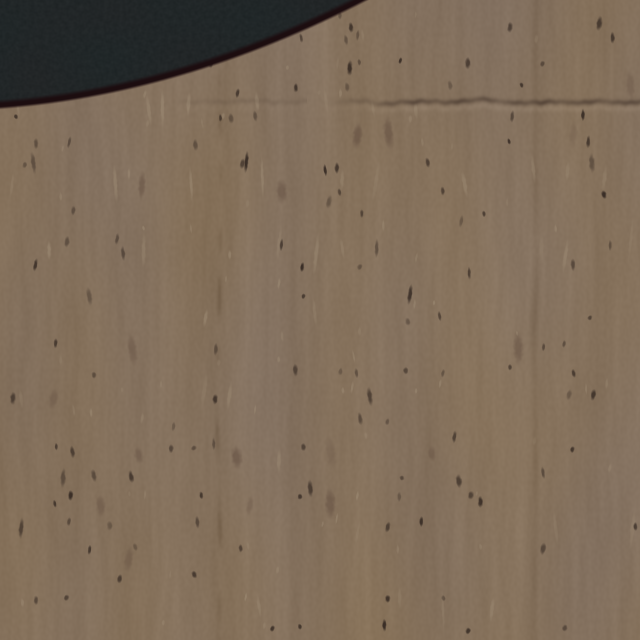
Give the GLSL for this texture, as a three.js fragment shader.

```glsl
// Weathered travertine wall with upright grain, small pits, a crack and a dark curved disc edge.
varying vec2 vUv;

float hash(vec2 p) {
  p = fract(p * vec2(0.1031, 0.1137));
  p += dot(p, p.yx + 33.33);
  return fract((p.x + p.y) * p.x * 17.3);
}

vec2 gradientAt(vec2 cell) {
  float angle = 6.2832 * hash(cell + 7.0);
  return vec2(cos(angle), sin(angle));
}

// Gradient noise, roughly -0.7 to 0.7
float noise(vec2 p) {
  vec2 i = floor(p), f = fract(p);
  vec2 u = f * f * f * (f * (f * 6.0 - 15.0) + 10.0);
  vec2 e = vec2(0.0, 1.0);
  float low = mix(dot(gradientAt(i), f), dot(gradientAt(i + e.yx), f - e.yx), u.x);
  float high = mix(dot(gradientAt(i + e.xy), f - e.xy), dot(gradientAt(i + 1.0), f - 1.0), u.x);
  return mix(low, high, u.y);
}

// Scattered upright flecks, at most one per cell, crowded into some columns
float flecks(vec2 p, vec2 grid, vec2 radius, float chance, float seed) {
  vec2 cell = floor(p * grid);
  vec2 id = cell + seed;
  float columnChance = chance * (0.3 + 1.4 * hash(vec2(cell.x, seed)));
  float present = step(hash(id + 3.7), columnChance);
  vec2 size = radius * mix(vec2(0.6, 0.4), vec2(1.0), vec2(hash(id + 11.3), hash(id + 23.9)));
  vec2 jitter = vec2(hash(id + 41.1), hash(id + 57.7)) - 0.5;
  vec2 room = max(1.0 / grid - 2.6 * radius, 0.0);
  vec2 d = p - (cell + 0.5) / grid - jitter * room;
  d.x += d.y * (hash(id + 71.3) - 0.5) * 0.35;
  d.x += 0.3 * size.x * noise(p * 160.0);
  float strength = mix(0.35, 1.0, hash(id + 89.2));
  return present * strength * (1.0 - smoothstep(0.35, 1.2, length(d / size)));
}

vec3 stone(vec2 p) {
  // Upright bands, blotches and fine grain
  float sway = 0.006 * noise(vec2(p.x * 4.0, p.y * 5.0));
  float x = p.x + sway;
  float bands = noise(vec2(x * 13.0, p.y * 1.2)) + 0.7 * noise(vec2(x * 38.0, p.y * 2.5 + 9.0));
  float streaks = noise(vec2(x * 95.0, p.y * 9.0));
  float grain = noise(p * vec2(190.0, 120.0));
  float warmth = noise(p * vec2(6.0, 2.2) + 20.0) + 0.3 * (0.5 - p.y);
  vec3 color = vec3(0.522, 0.445, 0.365);
  color += 0.025 * bands + 0.018 * streaks + 0.014 * grain;
  color += warmth * vec3(0.008, -0.003, -0.035);

  // Two faint upright seams
  float leftSeam = exp(-pow((x - 0.342) / 0.004, 2.0));
  float rightSeam = exp(-pow((x - 0.836) / 0.006, 2.0));
  color -= 0.055 * leftSeam * smoothstep(-0.2, 0.4, noise(vec2(3.0, p.y * 14.0)));
  color -= 0.035 * rightSeam * (0.8 + noise(vec2(8.0, p.y * 9.0)));

  // Pale mineral flecks
  float pale = flecks(p, vec2(21.0, 9.0), vec2(0.004, 0.032), 0.20, 130.0);
  pale += flecks(p, vec2(33.0, 24.0), vec2(0.003, 0.010), 0.10, 210.0);
  color = mix(color, vec3(0.62, 0.55, 0.46), 0.55 * pale);

  // Shallow hollows, then deeper pits
  float hollows = flecks(p, vec2(17.0, 12.0), vec2(0.009, 0.026), 0.09, 310.0);
  color = mix(color, vec3(0.36, 0.28, 0.23), 0.5 * hollows);
  float pits = flecks(p, vec2(31.0, 25.0), vec2(0.0045, 0.010), 0.13, 420.0);
  pits = max(pits, flecks(p, vec2(23.0, 14.0), vec2(0.0048, 0.017), 0.11, 530.0));
  color = mix(color, vec3(0.17, 0.13, 0.11), 0.85 * pits);

  // Level crack, fading out to the left
  float crackY = 0.841 + 0.008 * noise(vec2(p.x * 14.0, 4.0)) + 0.004 * noise(vec2(p.x * 55.0, 2.0));
  float away = p.y - crackY;
  float reach = smoothstep(0.48, 0.66, p.x) + 0.25 * smoothstep(0.26, 0.32, p.x) * step(p.x, 0.48);
  float broken = 0.65 + 0.6 * noise(vec2(p.x * 30.0, 12.0));
  color = mix(color, vec3(0.29, 0.23, 0.19), 0.8 * reach * broken * exp(-pow(away / 0.0045, 2.0)));
  color += 0.03 * reach * exp(-pow((away + 0.010) / 0.005, 2.0));
  return color;
}

void main() {
  vec2 p = vUv;
  vec3 color = stone(p);

  // Dark disc with a nearly black rim
  float slope = 0.074 + 0.772 * p.x;
  float inside = (p.y - 0.831 - 0.074 * p.x - 0.386 * p.x * p.x) / sqrt(1.0 + slope * slope);
  float speckle = noise(p * 130.0) + 0.6 * noise(p * 240.0 + 5.0);
  vec3 face = vec3(0.13, 0.15, 0.155) + 0.018 * speckle;
  face += vec3(-0.01, 0.006, 0.006) * noise(p * 9.0);
  vec3 rim = vec3(0.11, 0.05, 0.06);
  vec3 disc = mix(rim, face, smoothstep(0.006, 0.015, inside));
  color = mix(color, disc, smoothstep(-0.003, 0.003, inside));

  gl_FragColor = vec4(color, 1.0);
}
```
